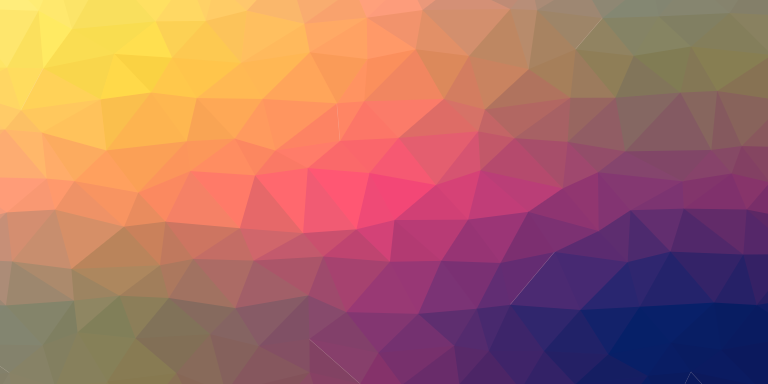
Reproduce this background procedurally as a WebGL 2 fragment shader.

```glsl
#version 300 es
precision highp float;

uniform vec2 u_resolution;
out vec4 fragColor;

// Mesh: sizes are fractions of the canvas height
const vec2 CELL = vec2(0.152, 0.106);
const float JITTER = 0.31;
const float SHEAR = 0.5;
const float SEED = 17.0;

// Facets
const float FACET_CONTRAST = 0.025;
const float HAIRLINE_SHARE = 0.03;
const float HAIRLINE_WIDTH = 0.0016;
const float HAIRLINE_STRENGTH = 0.3;
const vec3 HAIRLINE_COLOR = vec3(0.92, 0.84, 0.82);

// Ramp used along both axes, from the upper left to the lower right
const int STOPS = 7;
const vec3 RAMP[STOPS] = vec3[STOPS](
    vec3(1.00, 0.92, 0.48),  // pale yellow
    vec3(1.00, 0.87, 0.26),  // yellow
    vec3(1.00, 0.60, 0.36),  // orange
    vec3(1.00, 0.29, 0.47),  // pink
    vec3(0.47, 0.18, 0.45),  // purple
    vec3(0.02, 0.13, 0.42),  // navy
    vec3(0.05, 0.09, 0.35)   // deep navy
);

vec2 hash2(vec2 p) {
    vec3 q = fract(vec3(p.xyx + SEED) * vec3(0.1031, 0.1030, 0.0973));
    q += dot(q, q.yzx + 33.33);
    return fract((q.xx + q.yz) * q.zy);
}

vec3 ramp(float t) {
    float s = clamp(t, 0.0, 1.0) * float(STOPS - 1);
    int i = min(int(s), STOPS - 2);
    return mix(RAMP[i], RAMP[i + 1], s - float(i));
}

// Average of the horizontal and vertical ramps
vec3 backgroundColor(vec2 uv) {
    return 0.5 * (ramp(uv.x) + ramp(1.0 - uv.y));
}

// Jittered corner of the sheared lattice
vec2 meshVertex(vec2 id) {
    vec2 offset = (hash2(id) * 2.0 - 1.0) * JITTER;
    return (id + vec2(SHEAR * id.y, 0.0) + offset) * CELL;
}

// Signed distance to the line a-b, positive on its left
float edgeDistance(vec2 p, vec2 a, vec2 b) {
    vec2 e = normalize(b - a);
    vec2 d = p - a;
    return e.x * d.y - e.y * d.x;
}

// Adds one flat triangle, weighted by its pixel coverage
void addFacet(inout vec4 sum, vec2 p, vec2 a, vec2 b, vec2 c, vec2 id) {
    float pixel = 1.0 / u_resolution.y;
    float rim = edgeDistance(p, a, b);
    float inside = min(rim, min(edgeDistance(p, b, c), edgeDistance(p, c, a)));
    float coverage = clamp(0.5 + inside / pixel, 0.0, 1.0);
    if (coverage <= 0.0) return;

    float aspect = u_resolution.x / u_resolution.y;
    vec2 center = (a + b + c) / 3.0;
    vec2 rnd = hash2(id);
    vec3 color = backgroundColor(center / vec2(aspect, 1.0));
    color *= 1.0 + FACET_CONTRAST * (rnd.x * 2.0 - 1.0);

    // Rare pale line along one side
    float line = 1.0 - smoothstep(0.0, max(HAIRLINE_WIDTH, pixel), abs(rim));
    line *= step(rnd.y, HAIRLINE_SHARE) * HAIRLINE_STRENGTH;
    color = mix(color, HAIRLINE_COLOR, line);
    sum += vec4(color, 1.0) * coverage;
}

void main() {
    vec2 p = gl_FragCoord.xy / u_resolution.y;
    vec2 grid = p / CELL;
    vec2 home = floor(grid - vec2(SHEAR * grid.y, 0.0));
    vec4 sum = vec4(0.0);

    // Split each nearby cell along its shorter diagonal
    for (int y = -1; y <= 1; y++) {
        for (int x = -1; x <= 1; x++) {
            vec2 id = home + vec2(x, y);
            vec2 a = meshVertex(id);
            vec2 b = meshVertex(id + vec2(1.0, 0.0));
            vec2 c = meshVertex(id + vec2(0.0, 1.0));
            vec2 d = meshVertex(id + vec2(1.0, 1.0));
            if (distance(a, d) < distance(b, c)) {
                addFacet(sum, p, a, b, d, id + 0.3);
                addFacet(sum, p, d, c, a, id + 0.7);
            } else {
                addFacet(sum, p, b, c, a, id + 0.3);
                addFacet(sum, p, b, d, c, id + 0.7);
            }
        }
    }
    fragColor = vec4(sum.rgb / max(sum.a, 0.001), 1.0);
}
```
